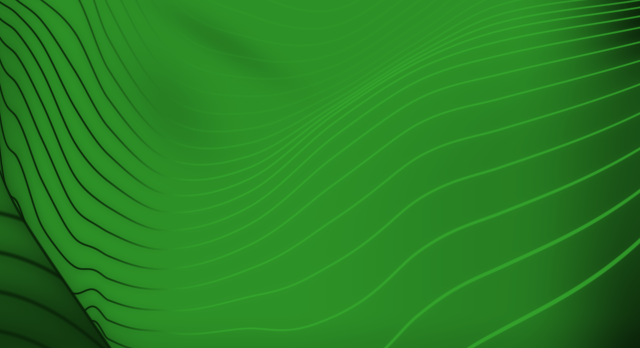
Write a Shadertoy shader that draws this background.

```glsl
// Green sheet of flowing contour lines with a soft fold and dark shaded corners
#define LEAF vec3(0.174, 0.570, 0.152)
#define BRIGHT vec3(0.205, 0.660, 0.175)
#define INK vec3(0.035, 0.140, 0.030)
#define DESIGN vec2(768.0, 416.0)
#define LINE_COUNT 22
#define FOLD_INDEX 11.0
#define LINE_WIDTH 0.9
#define CURL 0.8

// Horizontal stations, and at each one: fold height, spacing, spread, spread power
const int STATIONS = 11;
const float station[11] = float[](0.0, 20.0, 50.0, 90.0, 130.0, 200.0,
                                  300.0, 400.0, 500.0, 600.0, 768.0);
const vec4 profile[11] = vec4[](
    vec4(-15.0, 17.0, 0.6, 2.5), vec4(0.0, 14.0, 2.4, 2.1),
    vec4(25.0, 24.0, 2.8, 2.0), vec4(85.0, 45.0, -1.0, 2.0),
    vec4(152.0, 33.0, -0.25, 2.35), vec4(211.0, 21.0, 0.1, 2.5),
    vec4(200.0, 13.0, 0.51, 2.48), vec4(132.0, 4.0, 1.4, 2.42),
    vec4(70.0, 4.0, 0.9, 2.6), vec4(27.0, 9.0, 0.7, 2.6),
    vec4(0.0, 8.5, 0.36, 2.75));

vec4 tangentAt(int i) {
    int a = max(i - 1, 0), b = min(i + 1, STATIONS - 1);
    return (profile[b] - profile[a]) / (station[b] - station[a]);
}

// Smooth Hermite blend between neighbouring stations
vec4 profileAt(float x) {
    int i = 0;
    for (int n = 1; n < STATIONS - 1; n++) if (x >= station[n]) i = n;
    float span = station[i + 1] - station[i];
    float t = (x - station[i]) / span;
    float t2 = t * t, t3 = t2 * t;
    return profile[i] * (2.0 * t3 - 3.0 * t2 + 1.0)
         + profile[i + 1] * (3.0 * t2 - 2.0 * t3)
         + tangentAt(i) * span * (t3 - 2.0 * t2 + t)
         + tangentAt(i + 1) * span * (t3 - t2);
}

// Height of one contour, counted from the fold
float contour(vec4 f, float s) {
    float below = max(-s, 0.0), above = max(s, 0.0);
    float spread = below > 0.0 ? f.z * pow(below, f.w) : 0.0;
    return f.x - f.y * s + spread - CURL * above * above;
}

float stroke(float d, float width, float blur) {
    return 1.0 - smoothstep(max(width - blur, 0.0), width + blur, d);
}

// Soft elliptical spot, tilted by an angle
float spot(vec2 p, vec2 centre, vec2 size, float angle) {
    vec2 q = p - centre;
    float c = cos(angle), s = sin(angle);
    q = vec2(c * q.x + s * q.y, c * q.y - s * q.x) / size;
    return exp(-dot(q, q));
}

float edgeCurve(float x) {
    return 205.0 + 1.45 * x + 20.0 * (1.0 - exp(-x / 15.0));
}

void mainImage(out vec4 fragColor, in vec2 fragCoord) {
    // Design space with y pointing down
    vec2 uv = fragCoord / iResolution.xy;
    vec2 p = vec2(uv.x, 1.0 - uv.y) * DESIGN;
    float px = DESIGN.x / iResolution.x;
    vec4 here = profileAt(p.x), next = profileAt(p.x + 1.0);

    // Broad light and shade
    float shade = 1.0;
    shade -= 0.13 * smoothstep(-20.0, 180.0, p.y - here.x) * smoothstep(330.0, 650.0, p.x);
    shade -= 0.32 * smoothstep(610.0, 790.0, p.x);
    shade -= 0.50 * spot(p, vec2(785.0, 10.0), vec2(75.0, 65.0), 0.0);
    shade -= 0.25 * spot(p, vec2(780.0, 420.0), vec2(90.0, 130.0), 0.0);
    shade -= 0.12 * spot(p, vec2(205.0, 130.0), vec2(75.0, 40.0), 0.9);
    shade -= 0.13 * spot(p, vec2(265.0, 50.0), vec2(90.0, 18.0), 0.55);
    shade -= 0.20 * spot(p, vec2(0.0, 130.0), vec2(35.0, 150.0), 0.0);
    shade -= 0.10 * smoothstep(370.0, 430.0, p.y);
    vec3 color = LEAF * shade;

    // Contours: dark on the left, bright on the right
    float fromEdge = p.y - edgeCurve(p.x);
    float edgeDistance = fromEdge * 0.55;
    float sheet = 1.0 - smoothstep(-px, px, edgeDistance);
    float darkSide = 1.0 - smoothstep(90.0, 230.0, p.x);
    float lightSide = smoothstep(140.0, 300.0, p.x);
    float width = LINE_WIDTH + 1.9 * smoothstep(60.0, 400.0, p.y) * smoothstep(250.0, 768.0, p.x);
    for (int k = 1; k <= LINE_COUNT; k++) {
        float s = float(k) - FOLD_INDEX;
        float y = contour(here, s);
        float slope = contour(next, s) - y;
        float d = abs(p.y - y) * inversesqrt(1.0 + slope * slope);
        float faint = 1.0 - smoothstep(-1.0, 5.0, s);
        float line = stroke(d, width, px) * sheet;
        float halo = exp(-d * d / 36.0) * sheet;
        color = mix(color, INK, (0.85 * line + 0.10 * halo) * darkSide * mix(0.22, 1.0, faint));
        color = mix(color, BRIGHT, (0.75 * line + 0.07 * halo) * lightSide * mix(0.22, 1.0, faint));
    }

    // Shadowed underside with broad ribs
    vec3 under = LEAF * mix(0.75, 0.42, smoothstep(250.0, 416.0, p.y));
    for (int j = 0; j < 4; j++) {
        float y = 255.0 + 47.0 * float(j) + 0.2 * p.x + 0.0028 * p.x * p.x;
        float d = abs(p.y - y) * 0.9;
        under = mix(under, INK, 0.65 * stroke(d, 2.0, 2.5) + 0.2 * exp(-d * d / 120.0));
    }
    color = mix(under, color, sheet);
    color = mix(color, INK, 0.85 * stroke(abs(edgeDistance), 1.6, px));
    color *= 1.0 - 0.22 * exp(-abs(edgeDistance) / 14.0);
    fragColor = vec4(clamp(color, 0.0, 1.0), 1.0);
}
```
